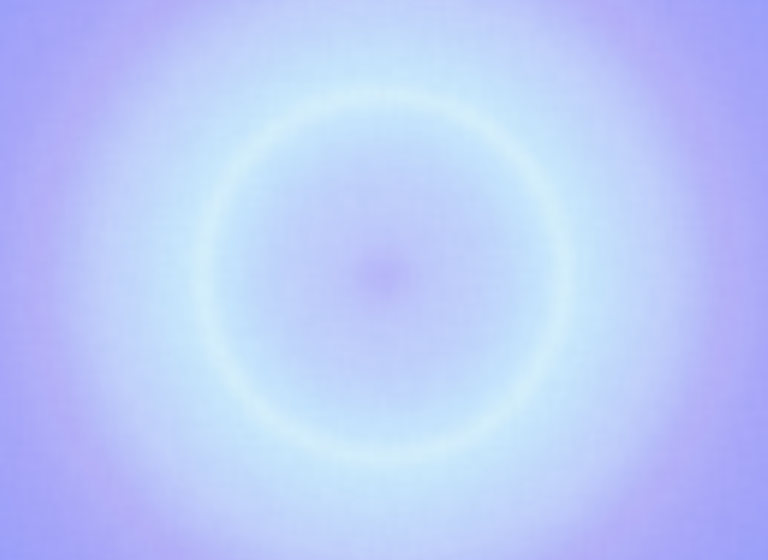
Reproduce this background procedurally as a WebGL 2 fragment shader.

```glsl
#version 300 es
precision highp float;
// Soft pastel radial gradient with a pale luminous ring and a violet core.

uniform vec2 u_resolution;
out vec4 fragColor;

// Lengths are in canvas heights; the center is a fraction of the canvas.
const vec2 CENTER = vec2(0.499, 0.507);
const float RING_RADIUS = 0.323;
const float HALO_WIDTH = 0.062;
const float HALO_STRENGTH = 0.50;
const float CREST_WIDTH = 0.024;
const float CREST_STRENGTH = 0.65;
const float CORE_WIDTH = 0.050;
const float CORE_STRENGTH = 0.75;
const float BAND_RADIUS = 0.620;
const float BAND_WIDTH = 0.034;
const float BAND_STRENGTH = 0.50;

// Faint woven texture: cells per canvas height and brightness amplitude.
const vec2 WEAVE_CELLS = vec2(94.0, 31.0);
const float WEAVE = 0.010;
const float BLOCK_CELLS = 47.0;
const float BLOCK = 0.005;

const vec3 HALO_COLOR = vec3(0.800, 0.930, 0.988);
const vec3 CREST_COLOR = vec3(0.845, 0.940, 0.980);
const vec3 CORE_COLOR = vec3(0.705, 0.700, 0.970);
const vec3 BAND_COLOR = vec3(0.712, 0.675, 0.968);

// Base gradient, from the center outward.
const int STOPS = 8;
const float STOP_RADIUS[STOPS] = float[](0.04, 0.17, 0.27, 0.38, 0.50, 0.59, 0.70, 0.86);
const vec3 STOP_COLOR[STOPS] = vec3[](
    vec3(0.740, 0.775, 0.980),
    vec3(0.748, 0.818, 0.980),
    vec3(0.755, 0.872, 0.988),
    vec3(0.765, 0.882, 0.985),
    vec3(0.750, 0.812, 0.980),
    vec3(0.702, 0.722, 0.975),
    vec3(0.658, 0.653, 0.973),
    vec3(0.605, 0.620, 0.978));

float hash(vec2 p) {
    vec3 q = fract(p.xyx * 0.1031);
    q += dot(q, q.yzx + 33.33);
    return fract((q.x + q.y) * q.z);
}

// Smooth value noise in -0.5 to 0.5
float noise(vec2 p) {
    vec2 cell = floor(p) + 200.0;
    vec2 f = smoothstep(0.0, 1.0, fract(p));
    float low = mix(hash(cell), hash(cell + vec2(1.0, 0.0)), f.x);
    float high = mix(hash(cell + vec2(0.0, 1.0)), hash(cell + 1.0), f.x);
    return mix(low, high, f.y) - 0.5;
}

float glow(float offset, float width) {
    float x = offset / width;
    return exp(-x * x);
}

vec3 baseGradient(float radius) {
    vec3 color = STOP_COLOR[0];
    for (int i = 1; i < STOPS; i++) {
        float t = (radius - STOP_RADIUS[i - 1]) / (STOP_RADIUS[i] - STOP_RADIUS[i - 1]);
        color = mix(color, STOP_COLOR[i], clamp(t, 0.0, 1.0));
    }
    return color;
}

void main() {
    vec2 p = (gl_FragCoord.xy - CENTER * u_resolution) / u_resolution.y;
    float radius = length(p);
    vec3 color = baseGradient(radius);

    // Violet core and faint outer band
    color = mix(color, CORE_COLOR, CORE_STRENGTH * glow(radius, CORE_WIDTH));
    color = mix(color, BAND_COLOR, BAND_STRENGTH * glow(radius - BAND_RADIUS, BAND_WIDTH));

    // Luminous ring: a broad halo under a narrow crest
    float ringOffset = radius - RING_RADIUS;
    color = mix(color, HALO_COLOR, HALO_STRENGTH * glow(ringOffset, HALO_WIDTH));
    color = mix(color, CREST_COLOR, CREST_STRENGTH * glow(ringOffset, CREST_WIDTH));

    // Upright and level streaks over soft square patches
    float weave = noise(p * WEAVE_CELLS) + noise(p * WEAVE_CELLS.yx + 57.0);
    float block = noise(p * BLOCK_CELLS + 13.0);
    color += WEAVE * weave * vec3(1.0, 0.9, 0.4);
    color += BLOCK * block * vec3(1.0, -0.5, 0.2);
    fragColor = vec4(color, 1.0);
}
```
